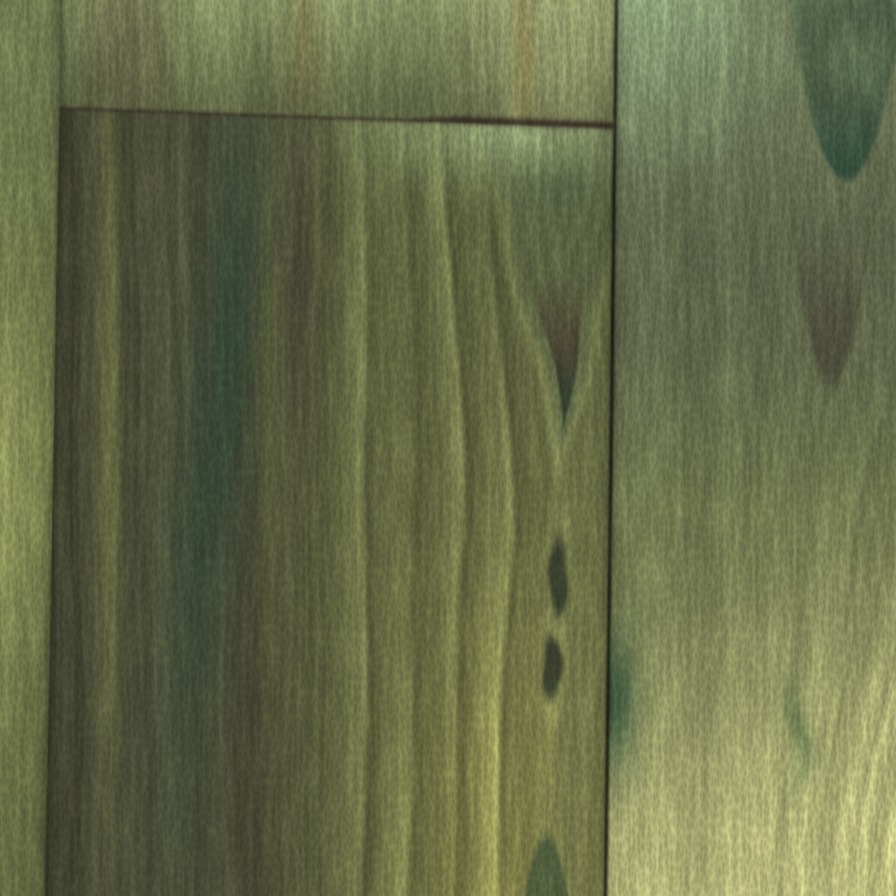
Reproduce this texture procedurally as a Shadertoy shader.

```glsl
// Weathered green wooden planks with dark seams, flowing grain, knots and teal stains.

vec2 hash2(vec2 p) {
    vec3 q = fract(p.xyx * vec3(.1031, .103, .0973));
    q += dot(q, q.yzx + 33.33);
    return fract((q.xx + q.yz) * q.zy);
}

// Cellular noise: distance to the nearest scattered point
float cells(vec2 p) {
    vec2 id = floor(p), f = p - id;
    float d = 1.;
    for (int k = 0; k < 9; k++) {
        vec2 o = vec2(k % 3, k / 3) - 1.;
        d = min(d, length(o + hash2(id + o) - f));
    }
    return d;
}

// Layered sines along the wood, each fading in and out
float grain(float x, float y) {
    float s = 0., a = .38, f = 43.;
    for (float i = 0.; i < 6.; i++) {
        float fade = .7 + .5 * sin(y * 4. + x * 31. + i * 2.);
        s += a * fade * sin(x * f + 1.7 * sin(x * f * .37 + y * 2.3 + i) + y * 1.3);
        f *= 1.7;
        a *= .82;
    }
    return s;
}

float bell(float x) { return exp(-x * x); }

// Soft elliptical patch of colour, streaked by the grain
void stain(inout vec3 c, vec2 p, vec2 center, vec2 radius, vec3 tint, float amount) {
    float streak = .9 + .3 * grain(p.x * 1.6, p.y);
    c = mix(c, tint, clamp(amount * streak * bell(length((p - center) / radius)), 0., 1.));
}

vec3 leftPlank(vec2 p) {
    vec3 c = mix(vec3(.37, .39, .24), vec3(.43, .46, .3), smoothstep(.6, 1., p.y));
    stain(c, p, vec2(.01, .47), vec2(.12, .24), vec3(.53, .55, .33), 1.);
    return c * (1. + .05 * grain(p.x, p.y));
}

vec3 topPlank(vec2 p) {
    vec3 c = mix(vec3(.37, .39, .26), vec3(.52, .55, .37), smoothstep(.86, 1.02, p.y));
    stain(c, p, vec2(.61, .95), vec2(.09, .12), vec3(.62, .62, .43), .65);
    stain(c, p, vec2(.14, .96), vec2(.035, .1), vec3(.32, .27, .21), .6);
    stain(c, p, vec2(.34, .96), vec2(.016, .08), vec3(.55, .46, .28), .4);
    stain(c, p, vec2(.585, .94), vec2(.012, .09), vec3(.59, .5, .26), .4);
    return c * (1. + .11 * grain(p.x + .04 * p.y, p.y));
}

vec3 middlePlank(vec2 p) {
    // Growth bands lean left near the top and fade over the dark side
    float lean = smoothstep(.36, .6, p.x), light = smoothstep(.3, .42, p.x);
    float u = p.x + lean * (.12 * pow(max(p.y - .45, 0.), 1.3) + .05 * max(.4 - p.y, 0.));
    u += .003 * sin(p.y * 13. + p.x * 20.);
    float row = (u - .36) / .054, band = fract(row);
    float ridge = band * (1. - smoothstep(.8, 1., band)) * (.75 + .25 * sin(floor(row) * 2.4 + p.y * 4.));
    vec3 c = mix(vec3(.28, .285, .2), vec3(.375, .39, .245), smoothstep(.24, .42, p.x));
    stain(c, p, vec2(.56, .04), vec2(.13, .36), vec3(.54, .52, .29), .8);
    c *= 1. + light * (1. - smoothstep(.575, .59, u)) * (.46 * ridge - .15);
    c *= 1. + mix(.2, .1, light) * grain(u, p.y * .7);

    // Pale, teal and brown streaks
    stain(c, p, vec2(.122, .52), vec2(.013, .42), vec3(.45, .46, .27), .65);
    stain(c, p, vec2(.19 + .1 * p.y, .52), vec2(.038, .35), vec3(.18, .26, .2), .75);
    stain(c, p, vec2(.302, .45), vec2(.012, .36), vec3(.39, .41, .25), .65);
    stain(c, p, vec2(.335, .7), vec2(.025, .16), vec3(.27, .23, .19), .65);
    stain(c, p, vec2(.28, .2), vec2(.035, .25), vec3(.28, .26, .19), .5);

    // Pointed arch with a dark core
    float dx = abs(p.x - .628 + .004 * sin(p.y * 30.));
    float arch = p.y - .5 - 4. * dx;
    c = mix(c, vec3(.34, .37, .25) * (1. + .06 * sin(arch * 75.)), .7 * smoothstep(-.02, .03, arch));
    c *= 1. + .15 * bell((arch + .02) / .025);
    float core = smoothstep(0., .03, p.y - .51 - 5.5 * dx) * (1. - smoothstep(.58, .72, p.y));
    c = mix(c, mix(vec3(.18, .22, .16), vec3(.27, .23, .18), smoothstep(.55, .62, p.y)), .85 * core);

    // Two slim knots with faint rims, and a tongue rising from the foot
    for (float k = 0.; k < 2.; k++) {
        vec2 q = (p - vec2(.623 - .007 * k, .355 - .1 * k)) / vec2(.011, .047 - .009 * k);
        float d = length(q + vec2(.15 * sin(p.y * 90.), 0.));
        c *= 1. + .08 * bell((d - 1.5) / .35);
        c = mix(c, vec3(.2, .22, .16), .9 - .9 * smoothstep(.6, 1.2, d));
    }
    float foot = .075 - p.y - 120. * pow(abs(p.x - .61), 2.);
    c = mix(c, vec3(.25, .31, .21), .75 * smoothstep(-.005, .02, foot));

    // Light under the cross seam
    stain(c, p, vec2(.57, .86), vec2(.15, .055), vec3(.6, .65, .46), .85);
    stain(c, p, vec2(.625, .79), vec2(.035, .025), vec3(.27, .33, .24), .5);
    return c;
}

vec3 rightPlank(vec2 p) {
    float side = smoothstep(.8, 1., p.x);
    float u = p.x - side * .24 * (min(p.y, .62) - .3);
    float g = grain(u * 1.3 + .004 * sin(p.y * 17.), p.y);
    vec3 c = mix(vec3(.69, .68, .45), vec3(.44, .46, .3), smoothstep(.02, .46, p.y - .35 * (p.x - .85)));
    c = mix(c, vec3(.37, .39, .28), smoothstep(.4, .65, p.y));
    c = mix(c, vec3(.55, .62, .46), smoothstep(.72, 1.04, p.y) * (1. - .6 * smoothstep(.75, .9, p.x)));
    c *= 1. + (.1 + .08 * side * (1. - p.y)) * g;

    // Hanging tongues: a teal knot above a purplish one
    float upper = p.y - .797 - 45. * pow(abs(p.x - .945), 2.);
    float lower = p.y - .56 - 90. * pow(abs(p.x - .928), 2.);
    float swirl = sin(70. * length((p - vec2(.95, .93)) * vec2(1.3, 1.)) + 2. * g);
    c = mix(c, vec3(.3, .36, .26) * (1. + .12 * swirl), .75 * smoothstep(-.01, .03, upper));
    c = mix(c, vec3(.16, .27, .21), .8 * smoothstep(-.005, .01, upper) * bell((p.y - .8) / .07));
    c = mix(c, vec3(.27, .26, .2), .7 * smoothstep(-.01, .03, lower) * (1. - smoothstep(.6, .8, p.y)));
    stain(c, p, vec2(.685, .22), vec2(.024, .07), vec3(.17, .29, .21), .85);
    stain(c, p, vec2(.892 + .008 * sin(p.y * 50.), .18), vec2(.013, .06), vec3(.35, .42, .27), .8);
    return c;
}

void mainImage(out vec4 fragColor, in vec2 fragCoord) {
    vec2 p = fragCoord / iResolution.xy;
    vec3 gap = vec3(p.x - .051 - .018 * p.y, p.x - .676 - .012 * p.y, p.y - .882 + .037 * p.x);
    vec3 side = smoothstep(-.0015, .0015, gap);
    vec3 c = mix(middlePlank(p), topPlank(p), side.z);
    c = mix(mix(leftPlank(p), c, side.x), rightPlank(p), side.y);

    // Seams and their soft shadows
    float deep = smoothstep(.44, .52, p.x);
    c *= 1. - .35 * exp(-abs(gap.x) / .005);
    c *= 1. - .55 * bell(gap.y / .0027) - .12 * exp(-abs(gap.y) / .01);
    float crossSeam = bell((gap.z - .003 * deep) / (.003 + .002 * deep));
    c = mix(c, vec3(.2, .16, .13), side.x * (1. - side.y) * (.5 + .35 * deep) * crossSeam);

    // Long pores and fine fibres
    c *= .92 + .2 * cells(p * vec2(150., 14.));
    c *= .92 + .2 * cells(p * vec2(260., 110.));
    fragColor = vec4(c * vec3(1., 1.02, 1.03), 1.);
}
```
